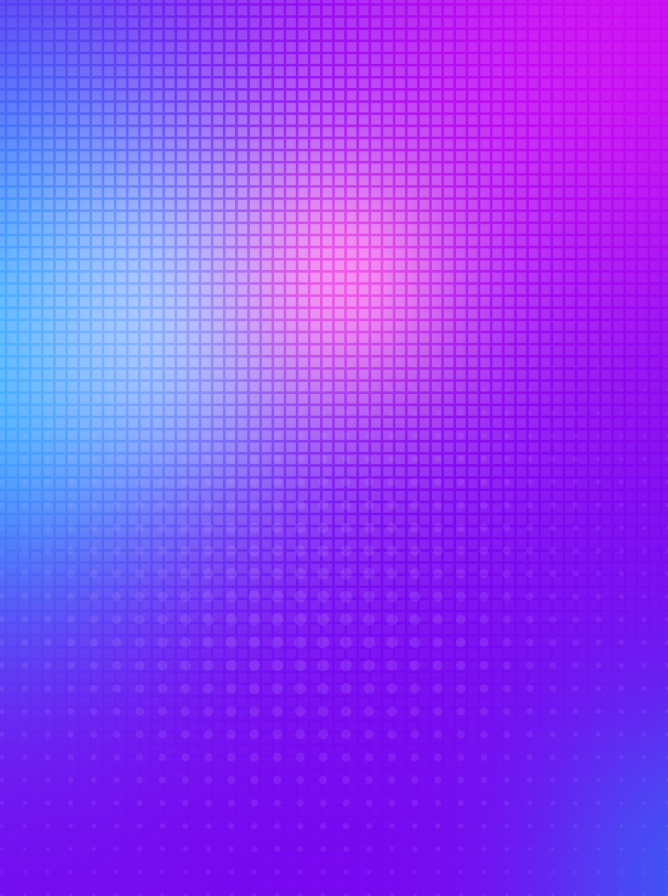
Reproduce this background procedurally as a Shadertoy shader.

```glsl
float glow(vec2 p, vec2 center, vec2 radius) {
    vec2 d = (p - center) / radius;
    return exp(-dot(d, d));
}

// Distance to the nearest square in a regular grid
float squareGrid(vec2 p, float pitch, float halfSide) {
    vec2 q = abs(mod(p, pitch) - 0.5 * pitch);
    return max(q.x, q.y) - halfSide;
}

float coverage(float dist, float pixel) {
    return 1.0 - smoothstep(-0.7 * pixel, 0.7 * pixel, dist);
}

vec3 backdrop(vec2 p) {
    vec3 violet = vec3(0.47, 0.03, 0.94);
    vec3 magenta = vec3(0.79, 0.05, 0.95);
    vec3 indigo = vec3(0.25, 0.34, 0.96);
    vec3 azure = vec3(0.20, 0.67, 1.00);
    vec3 paleBlue = vec3(0.58, 0.76, 1.00);
    vec3 pink = vec3(1.00, 0.38, 0.90);

    vec3 color = mix(violet, magenta, glow(p, vec2(0.70, 0.97), vec2(0.38, 0.35)));
    color = mix(color, indigo, 0.90 * glow(p, vec2(0.00, 0.70), vec2(0.20, 0.42)));
    color = mix(color, azure, glow(p, vec2(-0.02, 0.60), vec2(0.25, 0.27)));
    color = mix(color, paleBlue, 0.80 * glow(p, vec2(0.17, 0.64), vec2(0.16, 0.18)));
    color = mix(color, pink, 0.85 * glow(p, vec2(0.385, 0.69), vec2(0.13, 0.14)));
    return mix(color, indigo, 0.95 * glow(p, vec2(0.77, 0.02), vec2(0.17, 0.21)));
}

void mainImage(out vec4 fragColor, in vec2 fragCoord) {
    vec2 p = fragCoord / iResolution.y;
    float pixel = 1.0 / iResolution.y;
    vec3 color = backdrop(p);

    // Translucent tiles, fading away from the bright area
    float tileFade = glow(p, vec2(0.30, 0.71), vec2(0.33, 0.32));
    float tiles = squareGrid(p - vec2(0.0066, 0.0066), 0.01354, 0.0053);
    color = mix(color, vec3(1.0), 0.36 * tileFade * coverage(tiles, pixel));

    // Halftone dots, sized by the distance of their cell from the focus
    float pitch = 0.02561;
    vec2 origin = vec2(0.0021, 1.0);
    vec2 dotCenter = origin + pitch * round((p - origin) / pitch);
    float size = glow(dotCenter, vec2(0.335, 0.31), vec2(0.34, 0.25));
    float radius = 0.0012 + 0.0055 * size;
    float dots = coverage(length(p - dotCenter) - radius, pixel);
    float dotFade = smoothstep(0.78, 0.45, p.y) * (0.08 + 0.06 * size);
    color = mix(color, vec3(0.85, 0.75, 1.0), dotFade * dots);

    fragColor = vec4(color, 1.0);
}
```
